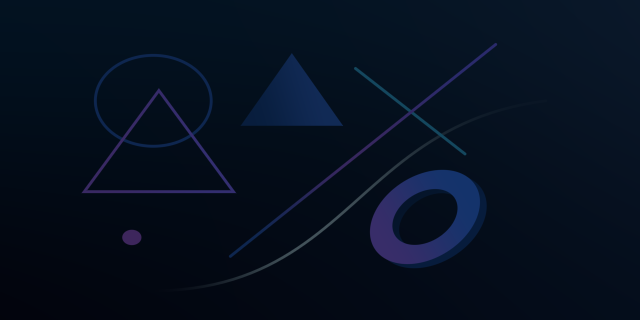
Write a Shadertoy shader that draws this background.

```glsl
// Dim geometric shapes on a deep navy gradient: outlines, a solid triangle,
// crossing lines, a fading S-curve and a tilted ring with a shifted dark copy.
// Each shape is a distance function blended over the backdrop with soft edges.

const float STROKE = 0.0045; // half width of the outlines

// Coverage of a shape from its signed distance, smoothed over one pixel
float coverage(float dist) {
    float pixel = 1.0 / iResolution.y;
    return 1.0 - smoothstep(-0.7 * pixel, 0.7 * pixel, dist);
}

vec3 paint(vec3 base, vec3 ink, float dist, float opacity) {
    return mix(base, ink, coverage(dist) * opacity);
}

float ellipseDist(vec2 p, vec2 radii) {
    float k0 = max(length(p / radii), 1e-4);
    float k1 = max(length(p / (radii * radii)), 1e-4);
    return k0 * (k0 - 1.0) / k1;
}

// Isosceles triangle hanging from its apex; sharp corners when outlined
float triangleDist(vec2 p, float halfBase, float height) {
    vec2 sideNormal = normalize(vec2(height, halfBase));
    return max(dot(vec2(abs(p.x), p.y), sideNormal), -height - p.y);
}

// x: distance to the segment, y: position along it from 0 to 1
vec2 segmentDist(vec2 p, vec2 a, vec2 b) {
    vec2 ab = b - a;
    float along = clamp(dot(p - a, ab) / dot(ab, ab), 0.0, 1.0);
    return vec2(length(p - a - ab * along), along);
}

vec2 bezier(vec2 a, vec2 b, vec2 c, vec2 d, float t) {
    float s = 1.0 - t;
    return s * s * s * a + 3.0 * s * s * t * b + 3.0 * s * t * t * c + t * t * t * d;
}

// x: distance to the cubic curve, y: nearest curve parameter
vec2 curveDist(vec2 p, vec2 a, vec2 b, vec2 c, vec2 d) {
    const int STEPS = 48;
    vec2 nearest = vec2(1e3, 0.0);
    vec2 from = a;
    for (int i = 1; i <= STEPS; i++) {
        vec2 to = bezier(a, b, c, d, float(i) / float(STEPS));
        vec2 hit = segmentDist(p, from, to);
        if (hit.x < nearest.x) nearest = vec2(hit.x, (float(i) - 1.0 + hit.y) / float(STEPS));
        from = to;
    }
    return nearest;
}

float ringDist(vec2 p, float tilt) {
    float c = cos(tilt), s = sin(tilt);
    vec2 q = vec2(c * p.x + s * p.y, c * p.y - s * p.x);
    return max(ellipseDist(q, vec2(0.186, 0.129)), -ellipseDist(q, vec2(0.110, 0.0765)));
}

// Corner gradient with a darker middle
vec3 backdrop(vec2 uv) {
    vec3 low = mix(vec3(0.006, 0.012, 0.045), vec3(0.016, 0.050, 0.105), uv.x);
    vec3 high = mix(vec3(0.010, 0.072, 0.130), vec3(0.040, 0.095, 0.165), uv.x * uv.x);
    vec3 color = mix(low, high, smoothstep(-0.15, 1.1, uv.y));
    return color * (1.0 - 0.12 * exp(-8.0 * dot(uv - 0.5, uv - 0.5)));
}

void mainImage(out vec4 fragColor, in vec2 fragCoord) {
    vec2 uv = fragCoord / iResolution.xy;
    vec2 p = vec2(2.0 * uv.x, uv.y);
    vec3 navy = vec3(0.055, 0.150, 0.310);
    vec3 violet = vec3(0.225, 0.160, 0.390);
    vec3 indigo = vec3(0.165, 0.165, 0.420);
    vec3 teal = vec3(0.080, 0.280, 0.370);
    vec3 color = backdrop(uv);

    // Ellipse and triangle outlines
    float oval = ellipseDist(p - vec2(0.479, 0.685), vec2(0.181, 0.142));
    color = paint(color, navy, abs(oval) - STROKE, 1.0);
    float outline = triangleDist(p - vec2(0.4965, 0.717), 0.233, 0.316);
    vec3 outlineInk = mix(violet, vec3(0.20, 0.18, 0.44), smoothstep(0.3, 0.7, p.x));
    color = paint(color, outlineInk, abs(outline) - STROKE, 1.0);

    // Solid triangle, lighter toward the upper right
    vec2 solid = p - vec2(0.912, 0.834);
    float shade = smoothstep(-0.16, 0.10, solid.x + 0.3 * (solid.y + 0.11));
    vec3 solidInk = mix(vec3(0.030, 0.115, 0.240), vec3(0.068, 0.165, 0.335), shade);
    color = paint(color, solidInk, triangleDist(solid, 0.160, 0.227), 1.0);

    // S-curve fading out at both ends
    vec2 curve = curveDist(p, vec2(0.456, 0.091), vec2(1.094, 0.083),
                           vec2(1.107, 0.609), vec2(1.706, 0.685));
    float fade = smoothstep(0.0, 0.35, curve.y) * (1.0 - 0.95 * smoothstep(0.40, 1.0, curve.y));
    color = paint(color, vec3(0.26, 0.32, 0.35), curve.x - 0.0042, fade);

    // Crossing lines
    vec2 shortLine = segmentDist(p, vec2(1.111, 0.786), vec2(1.453, 0.519));
    color = paint(color, teal, shortLine.x - STROKE, 1.0);
    vec2 longLine = segmentDist(p, vec2(0.720, 0.199), vec2(1.549, 0.861));
    vec3 lineInk = mix(navy, violet * 0.95, smoothstep(0.05, 0.45, longLine.y));
    lineInk = mix(lineInk, indigo, smoothstep(0.5, 0.9, longLine.y));
    color = paint(color, lineInk, longLine.x - STROKE, 1.0);

    // Ring above its shifted dark copy
    vec2 ring = p - vec2(1.328, 0.322);
    float tilt = radians(32.0);
    vec3 copyInk = mix(vec3(0.018, 0.080, 0.165), vec3(0.028, 0.110, 0.235), smoothstep(-0.1, 0.15, ring.x - ring.y));
    color = paint(color, copyInk, ringDist(ring - vec2(0.021, -0.013), tilt), 1.0);
    float sweep = smoothstep(-0.20, 0.17, ring.x + 0.6 * ring.y);
    vec3 ringInk = mix(vec3(0.220, 0.175, 0.410), vec3(0.080, 0.200, 0.420), sweep);
    color = paint(color, ringInk, ringDist(ring, tilt), 1.0);

    // Small violet dot
    color = paint(color, vec3(0.24, 0.15, 0.36), ellipseDist(p - vec2(0.412, 0.258), vec2(0.030, 0.024)), 1.0);

    fragColor = vec4(color, 1.0);
}
```
